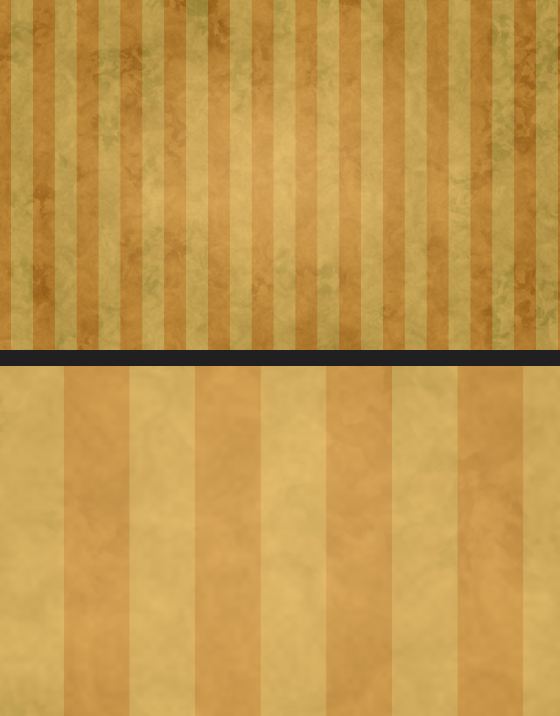
Top: the whole. Bottom: its middle third, enlarged.
A WebGL 1 fragment shader for this pattern:

```glsl
#ifdef GL_FRAGMENT_PRECISION_HIGH
precision highp float;
#else
precision mediump float;
#endif
// Aged vertical wallpaper stripes in ochre and olive gold with a warm central glow.

uniform vec2 u_resolution;

const float STRIPE_PAIRS = 12.8;   // repeats across the canvas width
const float STRIPE_SHIFT = 0.003;  // offset in periods
const vec3 OCHRE_GLOW = vec3(0.835, 0.640, 0.340);
const vec3 OCHRE_RIM  = vec3(0.700, 0.492, 0.188);
const vec3 OLIVE_GLOW = vec3(0.865, 0.705, 0.400);
const vec3 OLIVE_RIM  = vec3(0.728, 0.602, 0.295);
const vec3 STAIN_OCHRE = vec3(0.085, 0.090, 0.065);
const vec3 STAIN_OLIVE = vec3(0.090, 0.055, 0.055);
const float GLOW_RADIUS = 1.12;    // in half canvas sizes
const float CLOUD_SCALE = 7.0;     // cells per canvas height
const float MOTTLE_SCALE = 34.0;
const float GRAIN_SCALE = 150.0;
const float CLOUD_AMOUNT = 0.10;
const float MOTTLE_AMOUNT = 0.11;
const float GRAIN_AMOUNT = 0.035;

float hash(vec2 p) {
  vec3 q = fract(vec3(p.xyx) * 0.1031);
  q += dot(q, q.yzx + 33.33);
  return fract((q.x + q.y) * q.z);
}

float valueNoise(vec2 p) {
  vec2 cell = floor(p);
  vec2 f = fract(p);
  f = f * f * (3.0 - 2.0 * f);
  float low = mix(hash(cell), hash(cell + vec2(1.0, 0.0)), f.x);
  float high = mix(hash(cell + vec2(0.0, 1.0)), hash(cell + vec2(1.0, 1.0)), f.x);
  return mix(low, high, f.y);
}

float fbm(vec2 p) {
  float sum = 0.0;
  float weight = 0.5;
  for (int i = 0; i < 4; i++) {
    sum += weight * valueNoise(p);
    p = mat2(1.6, 1.2, -1.2, 1.6) * p + 17.3;
    weight *= 0.5;
  }
  return sum / 0.9375;
}

// 1 on olive stripes, 0 on ochre ones; an ochre stripe is centred on x = 0.
float oliveMask(float x) {
  float phase = fract(x * STRIPE_PAIRS - STRIPE_SHIFT);
  float edgeDistance = 0.25 - abs(phase - 0.5);
  float halfPixel = 0.5 * STRIPE_PAIRS / u_resolution.x;
  return smoothstep(-halfPixel, halfPixel, edgeDistance);
}

void main() {
  vec2 uv = gl_FragCoord.xy / u_resolution;
  vec2 p = gl_FragCoord.xy / u_resolution.y;

  // Stripes fading outwards from the glow
  float rim = smoothstep(-0.12, GLOW_RADIUS, length(2.0 * uv - 1.0));
  float olive = oliveMask(uv.x);
  vec3 color = mix(mix(OCHRE_GLOW, OCHRE_RIM, rim),
                   mix(OLIVE_GLOW, OLIVE_RIM, rim), olive);

  // Soft clouds, worn mottling and paper grain
  float cloud = fbm(p * CLOUD_SCALE + 5.0);
  vec2 warp = vec2(valueNoise(p * 22.0), valueNoise(p * 22.0 + 41.0));
  float mottle = fbm(p * MOTTLE_SCALE + 2.0 * warp);
  float grain = valueNoise(p * GRAIN_SCALE);
  float wear = CLOUD_AMOUNT * (cloud - 0.5)
             + MOTTLE_AMOUNT * (mottle - 0.5)
             + GRAIN_AMOUNT * (grain - 0.5);
  color += wear * mix(0.65, 1.0, rim) * vec3(1.0, 0.95, 0.75);

  // Clustered dark stains, stronger towards the rim
  float cluster = smoothstep(0.46, 0.68, fbm(p * CLOUD_SCALE * 1.4 + 60.0));
  float speck = smoothstep(0.42, 0.60, fbm(p * MOTTLE_SCALE * 1.5 + warp + 90.0));
  float stain = cluster * speck * mix(0.25, 0.85, rim);
  color -= stain * mix(STAIN_OCHRE, STAIN_OLIVE, olive);

  gl_FragColor = vec4(clamp(color, 0.0, 1.0), 1.0);
}
```
